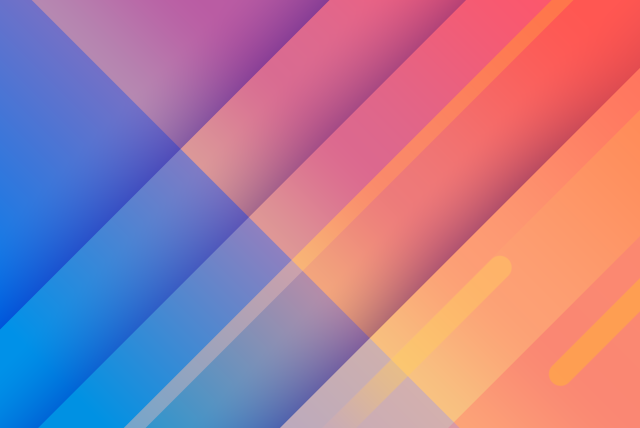
This background is drawn by a WebGL 2 fragment shader. Its source:

```glsl
#version 300 es
precision highp float;
// Overlapping diagonal paper bands, blue at lower left to red and orange at right.
// Each band is a colour ramp along its length, split by one crossing diagonal;
// soft shadows fall before the raised edges and rounded bars lie on top.
uniform vec2 u_resolution;
out vec4 fragColor;

const float SPLIT = 0.074;  // place of the crossing diagonal
const vec3 SHADOW_TINT = vec3(0.74, 0.68, 0.92);
const vec3 BAR_YELLOW = vec3(1.0, 0.80, 0.36);
const vec3 BAR_ORANGE = vec3(1.0, 0.65, 0.28);

// Antialiased step, one where x lies beyond the edge
float cover(float x, float edge) {
    float soft = 0.9 / u_resolution.y;
    return smoothstep(-soft, soft, x - edge);
}

// Colour along a band: cool below the split, three warm stops above it
vec3 ramp(float along, vec3 coolFar, vec3 coolNear, vec3 warmNear, vec3 warmMid, vec3 warmFar) {
    vec3 cool = mix(coolFar, coolNear, clamp((along + 0.75) / (SPLIT + 0.75), 0.0, 1.0));
    vec3 warm = mix(warmNear, warmMid, smoothstep(SPLIT - 0.08, 0.5, along));
    warm = mix(warm, warmFar, smoothstep(0.4, 1.4, along));
    return mix(cool, warm, cover(along, SPLIT));
}

// Darken the strip that leads up to an edge
vec3 shade(vec3 colour, float across, float edge, float width, float strength) {
    float depth = clamp((across - edge + width) / width, 0.0, 1.0);
    return colour * mix(vec3(1.0), SHADOW_TINT, strength * pow(depth, 1.6));
}

// Coverage of a rounded bar lying along the bands
float bar(float across, float along, float centre, float start, float end, float radius) {
    vec2 offset = vec2(along - clamp(along, start, end), across - centre) * 0.7071;
    return 1.0 - cover(length(offset), radius);
}

void main() {
    vec2 p = gl_FragCoord.xy / u_resolution.y;
    float across = p.x + 1.0 - p.y;
    float along = p.x + p.y - 1.0;

    // Violet corner band
    vec3 colour = ramp(along, vec3(0.0, 0.49, 0.93), vec3(0.45, 0.44, 0.78),
        vec3(0.71, 0.55, 0.70), vec3(0.73, 0.36, 0.64), vec3(0.68, 0.33, 0.62));
    colour = shade(colour, across, 0.770, 0.24, 1.0);

    // Rose band
    vec3 rose = ramp(along, vec3(0.0, 0.57, 0.91), vec3(0.50, 0.48, 0.77),
        vec3(0.86, 0.61, 0.60), vec3(0.85, 0.42, 0.57), vec3(0.98, 0.35, 0.47));
    rose = shade(rose, across, 1.089, 0.24, 0.95);
    colour = mix(colour, rose, cover(across, 0.770));

    // Pink band
    vec3 pink = ramp(along, vec3(0.0, 0.57, 0.89), vec3(0.56, 0.50, 0.75),
        vec3(0.87, 0.61, 0.59), vec3(0.86, 0.41, 0.56), vec3(0.99, 0.34, 0.42));
    colour = mix(colour, pink, cover(across, 1.089));

    // Thin bright stripe
    vec3 stripe = ramp(along, vec3(0.44, 0.65, 0.80), vec3(0.80, 0.63, 0.67),
        vec3(0.97, 0.72, 0.47), vec3(0.98, 0.54, 0.42), vec3(1.0, 0.46, 0.29));
    colour = mix(colour, stripe, cover(across, 1.289));

    // Coral band, its shadow fading towards the red corner
    vec3 coral = ramp(along, vec3(0.12, 0.59, 0.82), vec3(0.71, 0.55, 0.66),
        vec3(0.95, 0.66, 0.49), vec3(0.93, 0.48, 0.48), vec3(1.0, 0.34, 0.32));
    float fade = 1.0 - 0.6 * smoothstep(0.7, 1.4, along);
    coral = shade(coral, across, 1.654, 0.22, fade);
    colour = mix(colour, coral, cover(across, 1.340));

    // Peach band
    vec3 peach = ramp(along, vec3(0.66, 0.64, 0.80), vec3(0.81, 0.69, 0.68),
        vec3(0.97, 0.76, 0.50), vec3(0.99, 0.62, 0.46), vec3(1.0, 0.46, 0.37));
    colour = mix(colour, peach, cover(across, 1.654));

    // Apricot band
    vec3 apricot = ramp(along, vec3(0.70, 0.64, 0.78), vec3(0.83, 0.69, 0.68),
        vec3(0.97, 0.77, 0.51), vec3(0.99, 0.63, 0.46), vec3(1.0, 0.54, 0.34));
    colour = mix(colour, apricot, cover(across, 1.752));

    // Salmon corner
    vec3 salmon = ramp(along, vec3(0.70, 0.60, 0.72), vec3(0.85, 0.60, 0.65),
        vec3(0.99, 0.65, 0.47), vec3(0.98, 0.53, 0.45), vec3(0.99, 0.54, 0.43));
    colour = mix(colour, salmon, cover(across, 2.047));

    // Rounded bars, the first dissolving towards the lower left
    float yellow = bar(across, along, 1.793, -1.0, 0.543, 0.0275);
    colour = mix(colour, BAR_YELLOW, 0.44 * yellow * smoothstep(-0.28, 0.1, along));
    float orange = bar(across, along, 2.184, 0.436, 2.0, 0.0275);
    colour = mix(colour, BAR_ORANGE, 0.75 * orange);

    fragColor = vec4(colour, 1.0);
}
```
